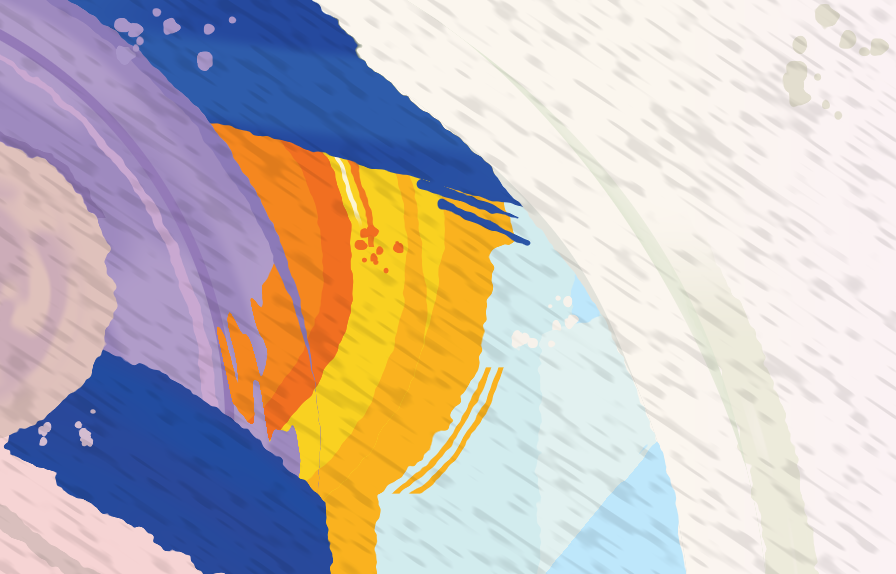
A WebGL 2 fragment shader for this background:

```glsl
#version 300 es
precision highp float;
// Abstract brush painting: overlapping arcs of cream, blue, violet and amber.
// Each sweep is a distance field roughened by noise, layered back to front,
// then splattered with paint and covered by a slanted paper grain.
uniform vec2 u_resolution;
out vec4 outColor;

float hash(vec2 p) {
  vec3 q = fract(p.xyx * .1031);
  q += dot(q, q.yzx + 33.33);
  return fract((q.x + q.y) * q.z);
}

float noise(vec2 p) {
  vec2 i = floor(p), f = fract(p);
  f *= f * (3. - 2. * f);
  return mix(mix(hash(i), hash(i + vec2(1, 0)), f.x),
             mix(hash(i + vec2(0, 1)), hash(i + 1.), f.x), f.y);
}

// Coverage of the inside of a signed distance, one pixel soft
float fill(float d) {
  return clamp(.5 - d * u_resolution.y, 0., 1.);
}

float band(float v, float center, float halfWidth) {
  return fill(abs(v - center) - halfWidth);
}

void paint(inout vec3 col, float mask, float r, float g, float b) {
  col = mix(col, vec3(r, g, b), mask);
}

// Capsule that thins toward its far end
float taper(vec2 p, vec2 a, vec2 b, float r) {
  vec2 v = b - a;
  float t = clamp(dot(p - a, v) / dot(v, v), 0., 1.);
  return length(p - a - v * t) - r * (1. - .8 * t);
}

float splatter(vec2 p, float x, float y, float w, float h, float size) {
  float d = 9.;
  for (float i = 0.; i < 11.; i++) {
    vec2 jitter = vec2(hash(vec2(i, x * 90.)), hash(vec2(i + 40., x * 90.))) * 2. - 1.;
    vec2 v = p - vec2(x, y) - jitter * vec2(w, h);
    float r = size * (.25 + .75 * hash(vec2(i + 80., x * 90.)));
    d = min(d, length(v) - r * (.7 + .6 * noise(v * 1.6 / size + i * 9.)));
  }
  return fill(d);
}

void main() {
  vec2 p = gl_FragCoord.xy / u_resolution.y;
  float rough = (noise(p * 28.) - .5) * .016 + (noise(p * 90.) - .5) * .008;

  // Cream ground with pale concentric sweeps
  vec2 v = p - vec2(-.018, -.15);
  float r = length(v), a = atan(v.y, v.x);
  float bristle = noise(vec2(r * 75., a * 7.));
  vec3 col = mix(vec3(.985, .965, .935), vec3(.985, .95, .955), smoothstep(1.1, 1.55, p.x));
  paint(col, band(r + rough, 1.405, .042) * (1. - smoothstep(.4, .65, p.y))
    * smoothstep(-.15, .3, bristle), .93, .92, .86);
  paint(col, band(r, 1.36, .013 * sin(clamp((p.y - .18) / .75, 0., 1.) * 3.14))
    * (.5 + .5 * bristle), .885, .905, .83);
  paint(col, band(r, 1.224, .012 * smoothstep(.25, .0, abs(p.y - .56))), .89, .89, .86);

  // Pale blue field inside the great arc
  float arc = r - 1.222 + rough * .7 - .055 * smoothstep(.85, 1., p.y);
  vec3 ice = vec3(.825, .925, .935);
  paint(ice, fill(length((p - vec2(1.02, .48)) * vec2(1, .45)) - .025 + rough), .745, .905, .985);
  paint(ice, fill(max(.94 - p.x, p.y - .42 - (p.x - .94) * .25) + rough), .885, .945, .94);
  float slope = p.y + 1.174 - 1.23 * p.x;
  paint(ice, fill(slope + rough + .06 * (noise(vec2(slope * 60., p.x * 8.)) - .5)), .745, .905, .985);
  col = mix(col, ice, fill(arc));

  // Amber disk built from curved stripes
  float stripe = length(p - vec2(.203, .543)) + rough * .5 + (noise(p * vec2(12, 4)) - .5) * .012;
  vec3 sun = mix(vec3(.96, .53, .12), vec3(.975, .82, .13), fill(.411 - stripe));
  paint(sun, band(stripe, .385, .026), .945, .435, .13);
  paint(sun, band(stripe, .447, .005) * step(.57, p.y), .95, .48, .13);
  paint(sun, band(stripe, .428, .004) * smoothstep(.6, .64, p.y), .99, .96, .82);
  paint(sun, fill(.508 - stripe), .98, .7, .12);
  paint(sun, band(stripe, .554, .022 * smoothstep(.38, .62, p.y)), .975, .82, .13);
  float disk = length(p - vec2(.407, .512));
  float rim = disk - .447 - .045 * smoothstep(.55, .59, p.y);
  rim = min(rim, taper(p, vec2(.59, .11), vec2(.64, -.1), .07)) + rough;
  col = mix(col, sun, fill(max(rim, arc)));
  paint(col, band(disk + rough * .4, .479 + .011 * sign(disk - .479), .005)
    * band(p.y, .25, .11) * step(.6, p.x), .98, .7, .12);
  paint(col, splatter(p, .67, .56, .045, .06, .013), .945, .43, .13);

  // Upper blue sweep and its trailing bristles
  vec3 blue = mix(vec3(.145, .285, .62), vec3(.18, .36, .67),
    smoothstep(.35, .65, noise(vec2(p.x * 2., (p.y + .12 * p.x) * 16.))));
  float sweep = max(.888 - p.y - .275 * p.x + rough * .5, arc);
  for (float i = 0.; i < 3.; i++)
    sweep = min(sweep, taper(p, vec2(.7, .715) + i * vec2(.035, -.035),
      vec2(.885, .665) + i * vec2(.017, -.044), .012 - .002 * i) + rough * .5);
  col = mix(col, blue, fill(sweep));

  // Violet arc, dry brushed along its lower right
  v = p - vec2(-.373, .199);
  r = length(v);
  a = atan(v.y, v.x);
  float dry = 1. - smoothstep(.36, .6, p.y);
  float edge = r - .941 + dry * (.045 + .15 * noise(vec2(r * 70., a * 9.)))
    - .06 * (1. - smoothstep(.18, .32, p.y)) + rough * .5;
  vec3 violet = mix(vec3(.69, .61, .79), vec3(.62, .54, .75),
    smoothstep(.3, .75, noise(vec2(r * 22., a * 3.))));
  float ridge = r - .079 * p.y;
  paint(violet, band(ridge + rough * .5, .722, .015 * (1.15 - p.y)), .79, .66, .82);
  paint(violet, band(ridge, .755, .008), .58, .48, .72);
  col = mix(col, violet, fill(edge));
  paint(col, band(r + rough * .4, .93, .011 * smoothstep(.3, .6, p.y)), .55, .48, .72);
  paint(col, splatter(p, .31, .94, .12, .06, .017), .66, .59, .79);

  // Lower blue band above a rose corner
  float t = p.x - .177, top = p.y - .39 + .35 * t + .81 * t * t;
  blue = mix(vec3(.13, .3, .63), vec3(.17, .28, .6), noise(vec2(p.x * 3., top * 22.)));
  col = mix(col, blue, fill(max(top, p.x - .572) + rough));
  vec3 rose = vec3(.965, .83, .83);
  paint(rose, band(p.y + .75 * p.x + rough, .105, .02), .85, .75, .74);
  col = mix(col, rose, fill(min(p.y - .222 + .6 * p.x, max(p.x - .02, p.y - .25)) + rough * 1.5));
  paint(col, splatter(p, .12, .26, .05, .03, .011), .83, .74, .82);

  // Dusty pink disk with inner swirls
  v = p - vec2(-.071, .492);
  r = length(v);
  float swirl = smoothstep(.4, .7, noise(vec2(r * 35., atan(v.y, v.x) * 2.5)));
  vec3 dusty = vec3(.875, .755, .735);
  paint(dusty, swirl * (1. - smoothstep(.17, .23, r)), .8, .675, .72);
  paint(col, band(r + rough, .276, .007) * step(.62, p.y), .55, .46, .68);
  col = mix(col, dusty, fill(r - .268 + rough));

  // Loose drops and slanted grain
  paint(col, splatter(p, 1.47, .86, .09, .15, .022), .89, .87, .81);
  paint(col, splatter(p, .95, .45, .055, .06, .014), .97, .95, .92);
  float grain = noise(vec2(dot(p, vec2(.83, -.56)) * 22., dot(p, vec2(.56, .83)) * 120.));
  outColor = vec4(col * (1. - .09 * smoothstep(.58, .9, grain)), 1);
}
```
